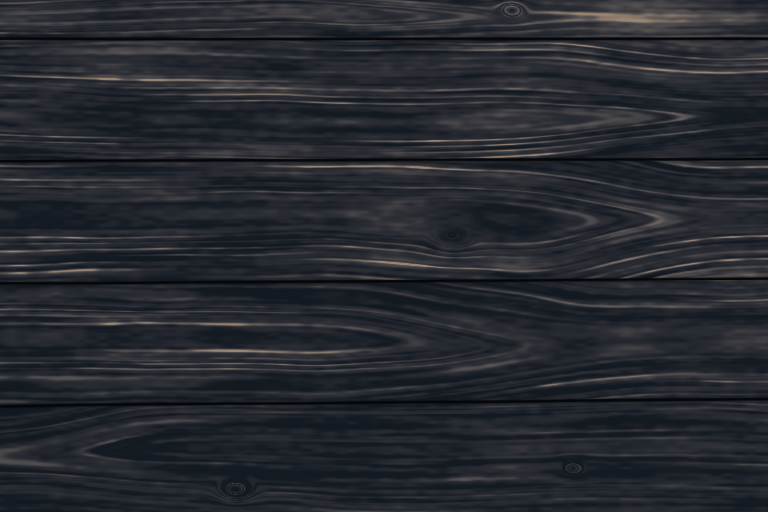
A Shadertoy shader for this texture:

```glsl
// Dark stained, brushed timber: horizontal planks split by narrow black seams.
// Each plank has a growth-ring field, bent into arches and around knots; worn
// ring edges catch pale paint loss and fine fibres follow the same field.

const float PLANK_HEIGHT = 0.2367;
const float TOP_SEAM = 0.924;
const float SEAM_FAN = 0.0128;     // lower seams rise slightly to the right
const float SEAM_HALF = 0.0026;
const float RING_DENSITY = 68.0;   // rings per canvas height
const float LINE_WIDTH = 0.18;     // share of one ring
const float WEAR = 0.72;
const float FIBRE_CONTRAST = 0.85;

const vec3 SEAM = vec3(0.015, 0.025, 0.035);
const vec3 STAIN = vec3(0.075, 0.10, 0.13);
const vec3 SLATE = vec3(0.165, 0.172, 0.20);
const vec3 ASH = vec3(0.31, 0.30, 0.305);
const vec3 BARE = vec3(0.60, 0.52, 0.45);

// Arch per plank: x where it starts, x where it closes, axis y, ring count
const vec4 ARCHES[5] = vec4[5](
    vec4(0.60, 1.20, 0.975, 1.5), vec4(0.95, 1.55, 0.770, 3.0),
    vec4(0.98, 1.42, 0.575, 4.0), vec4(0.58, 1.22, 0.332, 4.5),
    vec4(0.40, -0.05, 0.115, 3.0));

// Knots: x, y, radius, plank
const int KNOT_COUNT = 4;
const vec4 KNOTS[KNOT_COUNT] = vec4[KNOT_COUNT](
    vec4(1.00, 0.980, 0.024, 0.0), vec4(0.883, 0.541, 0.042, 2.0),
    vec4(0.46, 0.045, 0.026, 4.0), vec4(1.12, 0.085, 0.022, 4.0));

float hash(vec2 p) {
    vec3 q = fract(p.xyx * 0.1031);
    q += dot(q, q.yzx + 33.33);
    return fract((q.x + q.y) * q.z);
}

float noise(vec2 p) {
    vec2 i = floor(p), f = fract(p);
    f = f * f * (3.0 - 2.0 * f);
    return mix(mix(hash(i), hash(i + vec2(1, 0)), f.x),
               mix(hash(i + vec2(0, 1)), hash(i + vec2(1, 1)), f.x), f.y);
}

// Returns the ring coordinate in x and the knot core mask in y
vec2 ringField(vec2 p, float plank) {
    vec2 seed = vec2(plank * 17.3, plank * 9.1);
    vec2 bent = p;
    float core = 0.0, knotRings = 0.0;
    for (int i = 0; i < KNOT_COUNT; i++) {
        vec4 knot = KNOTS[i];
        if (knot.w != plank) continue;
        vec2 d = (p - knot.xy) * vec2(0.62, 1.0);
        float r = length(d) + 0.12 * d.x * sin(d.y * 70.0);
        float pull = exp(-dot(d, d) / (knot.z * knot.z));
        bent.y -= 0.7 * pull * d.y;
        float inner = pull * pull;
        core += inner;
        knotRings += inner * r * RING_DENSITY * 1.4;
    }
    vec4 arch = ARCHES[int(plank)];
    float wobble = (noise(p * vec2(2.2, 6.0) + seed) - 0.5) * 0.030
                 + (noise(p * vec2(7.0, 16.0) + seed) - 0.5) * 0.007;
    float y = bent.y - arch.z + wobble;
    float closing = clamp((p.x - arch.x) / (arch.y - arch.x), 0.0, 1.0);
    closing *= closing * (3.0 - 2.0 * closing);
    float f = sqrt(y * y + 0.00012) * RING_DENSITY + arch.w * closing;
    f = mix(f, knotRings / max(core, 0.001), min(core, 1.0));
    f += 1.3 * noise(vec2(f * 0.42, plank * 5.7));
    return vec2(f + plank * 31.0, core);
}

vec3 woodColour(float tone) {
    vec3 c = mix(STAIN, SLATE, smoothstep(0.0, 0.38, tone));
    c = mix(c, ASH, smoothstep(0.32, 0.68, tone));
    return mix(c, BARE, smoothstep(0.62, 1.05, tone));
}

void mainImage(out vec4 fragColor, in vec2 fragCoord) {
    vec2 p = fragCoord / iResolution.y;
    float pixel = 1.0 / iResolution.y;

    // Plank layout
    float level = TOP_SEAM - p.y;
    level += SEAM_FAN * (p.x - 0.75) * level;
    level += 0.0015 * (noise(vec2(p.x * 5.0, floor(p.y * 4.0))) - 0.5);
    float across = level / PLANK_HEIGHT;
    float plank = clamp(floor(across) + 1.0, 0.0, 4.0);
    float seamDistance = (0.5 - abs(fract(across) - 0.5)) * PLANK_HEIGHT;

    // Fibres running along the rings
    vec2 field = ringField(p, plank);
    float f = field.x;
    float fibre = 0.45 * noise(vec2(p.x * 4.0, f * 1.3))
                + 0.33 * noise(vec2(p.x * 9.0 + 7.0, f * 2.6))
                + 0.22 * noise(p * vec2(45.0, 150.0));
    float patches = noise(p * vec2(2.5, 9.0) + plank * 4.0);

    // Worn ring edges, broken along their length
    float ring = floor(f), phase = fract(f) - 0.5;
    float width = max(LINE_WIDTH, 0.5 * pixel * RING_DENSITY);
    float edge = exp(-phase * phase / (width * width));
    float groove = exp(-pow((phase + 0.3) / 0.16, 2.0));
    float run = noise(vec2(p.x * 2.6 + p.y * 12.0, ring * 7.3));
    float chips = noise(vec2(p.x * 28.0, p.y * 110.0));
    float wear = smoothstep(0.30, 0.85, run) * mix(0.25, 1.0, hash(vec2(ring, plank + 3.0)));
    wear *= 0.45 + 0.75 * chips;

    // Tone: higher planks are greyer, the lower left is darkest
    float tone = 0.27 + FIBRE_CONTRAST * (fibre - 0.5) + 0.22 * (patches - 0.5);
    tone += 0.16 * (p.y - 0.5) + 0.04 * (p.x - 0.75);
    tone += WEAR * edge * wear - 0.10 * groove;
    tone -= 0.10 * min(field.y, 1.0) * (1.0 - edge);
    vec3 colour = woodColour(tone);

    // Seam gap with a soft shaded shoulder
    colour *= 1.0 - 0.35 * exp(-seamDistance / 0.004);
    float gap = 1.0 - smoothstep(SEAM_HALF - pixel, SEAM_HALF + pixel, seamDistance);
    fragColor = vec4(mix(colour, SEAM, gap), 1.0);
}
```
